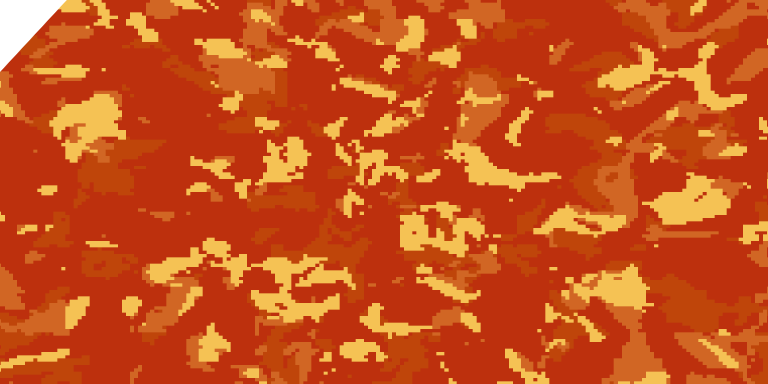
Write a Shadertoy shader that draws this texture.

```glsl
// Blocky camouflage of yellow and orange flakes on rust red, with one cut white corner.

const vec3 RUST   = vec3(0.74, 0.19, 0.05);
const vec3 BROWN  = vec3(0.75, 0.27, 0.04);
const vec3 ORANGE = vec3(0.82, 0.40, 0.14);
const vec3 YELLOW = vec3(0.96, 0.76, 0.33);
const vec3 WHITE  = vec3(1.0);

const vec2  BLOCK = vec2(0.0105, 0.0085);  // size of the stair steps
const float FLAKE_FREQ = 23.0;             // flakes per canvas height at the centre
const float SPREAD = 0.32;                 // growth of flakes away from the centre
const float WARP = 1.3;                    // bending of the flake outlines
const float YELLOW_LEVEL = 0.663;
const float ORANGE_LEVEL = 0.640;
const float BROWN_LEVEL  = 0.640;
const vec2  CORNER = vec2(0.174, 0.1875);  // legs of the cut corner
const int   SAMPLES = 3;                   // antialiasing grid per axis

float hash(vec2 p) {
    vec3 h = fract(vec3(p.xyx) * 0.1031);
    h += dot(h, h.yzx + 33.33);
    return fract((h.x + h.y) * h.z);
}

float noise(vec2 p) {
    vec2 i = floor(p), f = fract(p);
    f = f * f * (3.0 - 2.0 * f);
    return mix(mix(hash(i), hash(i + vec2(1, 0)), f.x),
               mix(hash(i + vec2(0, 1)), hash(i + vec2(1, 1)), f.x), f.y);
}

// Three octaves, weights summing to one
float fbm(vec2 p) {
    float sum = 0.0, weight = 0.6;
    for (int i = 0; i < 3; i++) {
        sum += weight * noise(p);
        p = mat2(0.8, 0.6, -0.6, 0.8) * p * 2.1 + 17.3;
        weight = i == 0 ? 0.28 : 0.12;
    }
    return sum;
}

// p is centred, in canvas heights
vec3 camouflage(vec2 p) {
    p = (floor(p / BLOCK) + 0.5) * BLOCK;

    // Finer flakes at the centre, slightly wider than tall
    vec2 q = p * FLAKE_FREQ / (1.0 + SPREAD * length(p)) * vec2(0.8, 1.1) + 200.0;
    q += WARP * (vec2(noise(q * 0.55 + 31.0), noise(q * 0.55 + 77.0)) - 0.5);

    float yellow = fbm(q);
    float clumps = noise(p * 4.0 + 50.0) - 0.5;
    float orange = fbm(q * 0.95 + 113.0) + 0.25 * clumps
                 + 0.25 * (yellow - 0.5) + 0.08 * (abs(p.x) - 0.5);
    float brown = fbm(q * 0.8 + 251.0);

    vec3 col = brown > BROWN_LEVEL ? BROWN : RUST;
    col = orange > ORANGE_LEVEL ? ORANGE : col;
    return yellow > YELLOW_LEVEL ? YELLOW : col;
}

void mainImage(out vec4 fragColor, in vec2 fragCoord) {
    // Average a grid of samples to smooth the block edges
    vec3 col = vec3(0.0);
    for (int j = 0; j < SAMPLES; j++)
    for (int i = 0; i < SAMPLES; i++) {
        vec2 offset = (vec2(i, j) + 0.5) / float(SAMPLES) - 0.5;
        col += camouflage((fragCoord + offset - 0.5 * iResolution.xy) / iResolution.y);
    }
    col /= float(SAMPLES * SAMPLES);

    // White corner at the upper left
    vec2 fromCorner = vec2(fragCoord.x, iResolution.y - fragCoord.y) / iResolution.y;
    float cut = (dot(fromCorner, 1.0 / CORNER) - 1.0) / length(1.0 / CORNER);
    col = mix(WHITE, col, clamp(cut * iResolution.y + 0.5, 0.0, 1.0));

    fragColor = vec4(col, 1.0);
}
```
